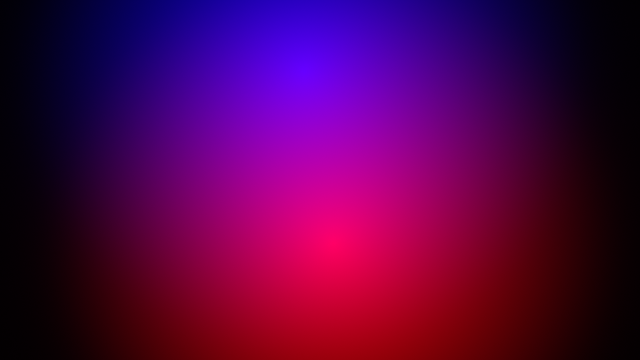
A WebGL 2 fragment shader for this background:

```glsl
#version 300 es
precision highp float;
// Two overlapping soft glows, violet-blue above and crimson below, on black.

uniform vec2 u_resolution;
out vec4 fragColor;

const vec3 BLUE = vec3(0.0, 0.0, 1.0);
const vec3 RED = vec3(1.0, 0.0, 0.0);

// Cone-shaped falloff whose outer rim eases gently into darkness.
float glow(vec2 p, vec2 center, float radius, float softness) {
    float t = 1.0 - distance(p, center) / radius;
    return 0.5 * (t + sqrt(t * t + softness * softness));
}

// Sine hash, used for sub-level dither against banding.
float hash(vec2 p) {
    return fract(sin(dot(p, vec2(12.9898, 78.233))) * 43758.5453);
}

void main() {
    // Canvas units: height is 1, x is measured from the middle.
    vec2 p = (gl_FragCoord.xy - vec2(0.5 * u_resolution.x, 0.0)) / u_resolution.y;

    // Additive light
    vec3 color = BLUE * glow(p, vec2(-0.044, 0.803), 0.8, 0.1)
               + RED * glow(p, vec2(0.037, 0.324), 0.8, 0.1);

    // Dither only where there is light, so the green channel stays empty
    color += (hash(gl_FragCoord.xy) - 0.5) / 255.0 * (BLUE + RED);

    fragColor = vec4(clamp(color, 0.0, 1.0), 1.0);
}
```
